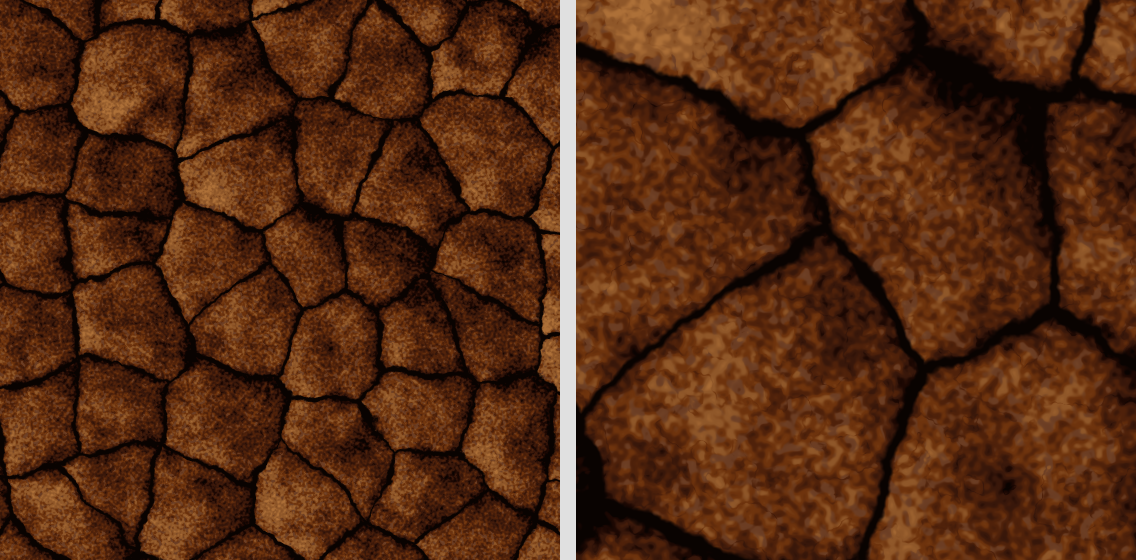
Left: the whole. Right: its middle third, enlarged.
Give the GLSL for this texture, as a WebGL 1 fragment shader.

```glsl
precision highp float;
// Cracked, scorched earth: warped Voronoi plates parted by thin black fissures.
// Each plate is lit from the lower left, mottled with gradient noise, covered
// in fine grain, and the summed tone is mapped through a burnt-orange ramp.

uniform vec2 u_resolution;

// Layout, in plates across the canvas
const float PLATES = 6.3;
const float JITTER = 0.78;
const float CRACK_HALF_WIDTH = 0.023;
const float BEND = 0.10;
const float RAGGEDNESS = 0.026;

// Surface detail, in features across the canvas
const float PATCH_SCALE = 7.0;
const float MOTTLE_SCALE = 13.0;
const float CREASE_SCALE = 26.0;
const float GRAIN_SCALE = 185.0;

// Tone balance
const float BASE_TONE = 0.62;
const float SLOPE_SHADE = 0.46;
const float MOTTLE_SHADE = 0.32;
const float GRAIN_SHADE = 0.36;
const float PATCH_SHADE = 0.36;
const vec2 LIGHT_DIR = vec2(-0.86, -0.51);

// Colours from fissure to lit crust
const vec3 FISSURE = vec3(0.035, 0.010, 0.005);
const vec3 CHAR = vec3(0.11, 0.03, 0.01);
const vec3 UMBER = vec3(0.22, 0.09, 0.04);
const vec3 RUST = vec3(0.31, 0.13, 0.04);
const vec3 ORANGE = vec3(0.43, 0.20, 0.05);
const vec3 SAND = vec3(0.56, 0.34, 0.16);
const vec3 GLINT = vec3(0.68, 0.44, 0.22);
const vec3 DUST = vec3(0.42, 0.25, 0.16);

vec2 hash2(vec2 p) {
  vec3 q = fract(p.xyx * vec3(0.1031, 0.1030, 0.0973));
  q += dot(q, q.yzx + 33.33);
  return fract((q.xx + q.yz) * q.zy);
}

float cornerSlope(vec2 corner, vec2 offset) {
  float angle = 6.2832 * hash2(corner).x;
  return dot(vec2(cos(angle), sin(angle)), offset);
}

// Gradient noise, roughly -1 to 1
float noise(vec2 p) {
  vec2 i = floor(p), f = fract(p);
  vec2 u = f * f * f * (f * (f * 6.0 - 15.0) + 10.0);
  vec2 e = vec2(1.0, 0.0);
  float low = mix(cornerSlope(i, f), cornerSlope(i + e, f - e), u.x);
  float high = mix(cornerSlope(i + e.yx, f - e.yx), cornerSlope(i + 1.0, f - 1.0), u.x);
  return 1.4 * mix(low, high, u.y);
}

float fbm(vec2 p) {
  float sum = 0.0, amplitude = 1.0;
  for (int i = 0; i < 4; i++) {
    sum += amplitude * noise(p);
    p = mat2(1.6, 1.2, -1.2, 1.6) * p + 17.3;
    amplitude *= 0.55;
  }
  return sum;
}

vec2 plateCentre(vec2 cell) {
  return cell + 0.5 + JITTER * (hash2(cell + 40.0) - 0.5);
}

// Returns the offset from the plate centre, the edge distance and a plate id
vec4 plates(vec2 p) {
  vec2 home = floor(p), nearest = vec2(0.0), nearestCell = home;
  float best = 9.0;
  for (int y = -1; y <= 1; y++) for (int x = -1; x <= 1; x++) {
    vec2 cell = home + vec2(float(x), float(y));
    vec2 toCentre = plateCentre(cell) - p;
    float d = dot(toCentre, toCentre);
    if (d < best) { best = d; nearest = toCentre; nearestCell = cell; }
  }
  float edge = 9.0;
  for (int y = -2; y <= 2; y++) for (int x = -2; x <= 2; x++) {
    vec2 toCentre = plateCentre(nearestCell + vec2(float(x), float(y))) - p;
    vec2 across = toCentre - nearest;
    if (dot(across, across) > 0.0001)
      edge = min(edge, dot(0.5 * (toCentre + nearest), normalize(across)));
  }
  return vec4(-nearest, edge, hash2(nearestCell + 80.0).x);
}

vec3 crustRamp(float tone) {
  vec3 c = mix(FISSURE, CHAR, smoothstep(-0.10, 0.08, tone));
  c = mix(c, UMBER, smoothstep(0.08, 0.27, tone));
  c = mix(c, RUST, smoothstep(0.27, 0.47, tone));
  c = mix(c, ORANGE, smoothstep(0.47, 0.68, tone));
  c = mix(c, SAND, smoothstep(0.68, 0.92, tone));
  return mix(c, GLINT, smoothstep(0.92, 1.25, tone));
}

void main() {
  float side = min(u_resolution.x, u_resolution.y);
  vec2 uv = gl_FragCoord.xy / side;
  float pixel = PLATES / side;

  // Plates with bent, ragged borders
  vec2 bend = vec2(noise(uv * 11.0), noise(uv * 11.0 + 31.7));
  vec2 rag = vec2(fbm(uv * 42.0 + 5.1), fbm(uv * 42.0 + 63.9));
  vec4 plate = plates(uv * PLATES + BEND * bend + RAGGEDNESS * rag);
  float edge = plate.z;

  // Slope, stains, creases and grain add up to one tone
  vec2 grainUv = mat2(0.8, 0.6, -0.6, 0.8) * uv * GRAIN_SCALE;
  float grain = 0.8 * noise(grainUv) + 0.5 * noise(grainUv * 0.53 + 9.0);
  float stain = smoothstep(0.15, 0.85, fbm(uv * PATCH_SCALE + 21.0));
  float crease = 1.0 - smoothstep(0.0, 0.14, abs(noise(uv * CREASE_SCALE + rag * 0.5)));
  float tone = BASE_TONE + SLOPE_SHADE * dot(plate.xy, LIGHT_DIR);
  tone += 0.16 * (plate.w - 0.5) + MOTTLE_SHADE * fbm(uv * MOTTLE_SCALE + 3.0);
  tone += GRAIN_SHADE * grain - PATCH_SHADE * stain - 0.10 * crease;
  tone -= 0.28 * (1.0 - smoothstep(0.01, 0.10, edge));

  // Greyish dust on the middle tones
  float dust = smoothstep(0.05, 0.45, noise(grainUv * 0.7 + 50.0));
  dust *= smoothstep(0.45, 0.62, tone) * (1.0 - smoothstep(0.78, 0.95, tone));
  vec3 color = mix(crustRamp(tone), DUST, 0.8 * dust);

  // Fissures of uneven width
  float halfWidth = CRACK_HALF_WIDTH * (1.0 + 0.75 * noise(uv * 17.0 + 8.0));
  float soft = max(pixel, 0.012);
  float crack = 1.0 - smoothstep(halfWidth - soft, halfWidth + soft, edge);
  gl_FragColor = vec4(mix(color, FISSURE, crack), 1.0);
}
```
